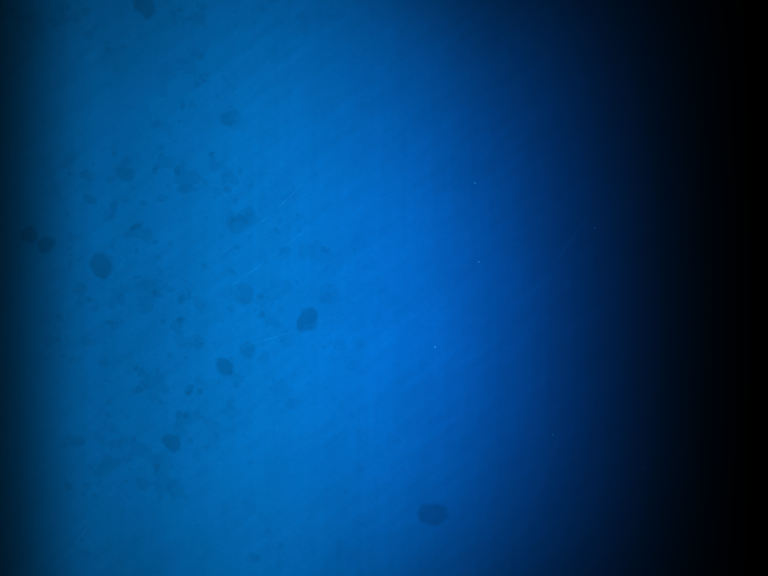
Reproduce this background procedurally as a WebGL 1 fragment shader.

```glsl
precision highp float;
uniform vec2 u_resolution;

float hash(vec2 p) {
  return fract(sin(dot(p, vec2(127.1, 311.7))) * 43758.545);
}

float noise(vec2 p) {
  vec2 i = floor(p), f = fract(p);
  f = f * f * (3.0 - 2.0 * f);
  return mix(mix(hash(i), hash(i + vec2(1.0, 0.0)), f.x),
             mix(hash(i + vec2(0.0, 1.0)), hash(i + vec2(1.0)), f.x), f.y);
}

float fbm(vec2 p) {
  float sum = 0.0, amp = 0.5;
  for (int i = 0; i < 5; i++) {
    sum += amp * noise(p);
    p = mat2(1.6, 1.2, -1.2, 1.6) * p + 7.3;
    amp *= 0.5;
  }
  return sum;
}

// Soft round mark; the caller warps p to roughen its outline
float stain(vec2 p, vec2 center, float radius) {
  return 1.0 - smoothstep(radius * 0.65, radius * 1.1, length(p - center));
}

// One randomly sized mark in some cells of a grid
float splatter(vec2 p, float scale, float chance) {
  vec2 cell = floor(p * scale);
  vec2 offset = vec2(hash(cell + 3.1), hash(cell + 8.7));
  float radius = mix(0.08, 0.24, hash(cell + 5.3));
  return step(hash(cell), chance) * stain(fract(p * scale), 0.28 + 0.44 * offset, radius);
}

// Thin curved line, broken up along its length
float scratches(vec2 p) {
  float lines = 0.0;
  for (int i = 0; i < 6; i++) {
    float k = float(i);
    float angle = 0.2 + 0.8 * hash(vec2(k, 2.0));
    vec2 q = p - vec2(0.15 + 1.0 * hash(vec2(k, 4.0)), hash(vec2(k, 6.0)));
    q = mat2(cos(angle), -sin(angle), sin(angle), cos(angle)) * q;
    float d = abs(q.y - 0.4 * q.x * q.x);
    float fade = 1.0 - smoothstep(0.04, 0.13, abs(q.x));
    lines += fade * (1.0 - smoothstep(0.0004, 0.002, d)) * noise(q * 60.0 + k);
  }
  return lines;
}

void main() {
  vec2 uv = gl_FragCoord.xy / u_resolution;
  vec2 p = vec2(uv.x * 4.0 / 3.0, uv.y);

  // Broad light, fading to both sides and toward top and bottom
  float left = mix(0.2, 0.72, smoothstep(-0.03, 0.13, uv.x))
             + 0.28 * smoothstep(0.08, 0.42, uv.x);
  float right = 1.0 - smoothstep(0.47, 1.0, uv.x);
  float rise = 2.0 * (uv.y - 0.46);
  float falloff = mix(0.18, 0.45, smoothstep(0.25, 0.7, uv.x));
  float light = left * right * (1.0 - falloff * rise * rise);

  // Mottled plaster with slanted brush marks
  float cloud = fbm(p * 5.0) - 0.48;
  vec2 slant = mat2(0.8, -0.6, 0.6, 0.8) * p;
  float brush = fbm(slant * vec2(18.0, 75.0)) - 0.48;
  float streak = noise(vec2(p.x * 90.0, p.y * 3.0)) - 0.5;
  light *= 1.0 + 0.10 * cloud + 0.07 * brush + 0.025 * streak;

  // Scattered wear, densest on the left
  vec2 warp = vec2(fbm(p * 28.0), fbm(p * 28.0 + 19.0)) - 0.48;
  vec2 worn = p + 0.025 * warp;
  float density = (1.0 - smoothstep(0.25, 0.62, uv.x))
                * smoothstep(0.35, 0.6, fbm(p * 6.0 + 4.0));
  float wear = 0.0;
  for (int i = 0; i < 3; i++) {
    float k = float(i);
    wear += splatter(worn + k * 0.37, 11.0 + 13.0 * k, 0.3) * (0.6 - 0.1 * k);
  }
  float flakes = smoothstep(0.58, 0.68, fbm(p * 32.0));
  light *= 1.0 - density * (0.13 * min(wear, 1.0) + 0.05 * flakes);

  // Larger stains
  float stains = stain(worn, vec2(0.048, 0.595), 0.019)
               + stain(worn, vec2(0.08, 0.58), 0.016)
               + stain(worn, vec2(0.18, 0.54), 0.022)
               + stain(worn, vec2(0.302, 0.23), 0.021)
               + stain(worn, vec2(0.535, 0.445), 0.020)
               + stain(worn, vec2(0.39, 0.36), 0.018)
               + stain(worn, vec2(0.75, 0.11), 0.024)
               + stain(worn, vec2(0.252, 0.99), 0.020);
  light *= 1.0 - 0.13 * min(stains, 1.0);

  // Cyan-leaning blue on the left, deeper blue on the right
  float green = mix(0.585, 0.42, smoothstep(0.25, 0.9, uv.x));
  vec3 color = light * 0.81 * vec3(0.015, green, 1.0);

  // Pale scratches and tiny specks
  vec2 dust = floor(p * 14.0);
  float speck = step(0.97, hash(dust + 2.0))
              * stain(fract(p * 14.0), vec2(0.3 + 0.4 * hash(dust)), 0.03);
  color += (0.05 * scratches(p) + 0.15 * speck) * light * vec3(0.5, 0.9, 1.0);

  // Fine grain
  color *= 1.0 + 0.03 * (noise(p * 260.0) - 0.5);
  gl_FragColor = vec4(clamp(color, 0.0, 1.0), 1.0);
}
```
